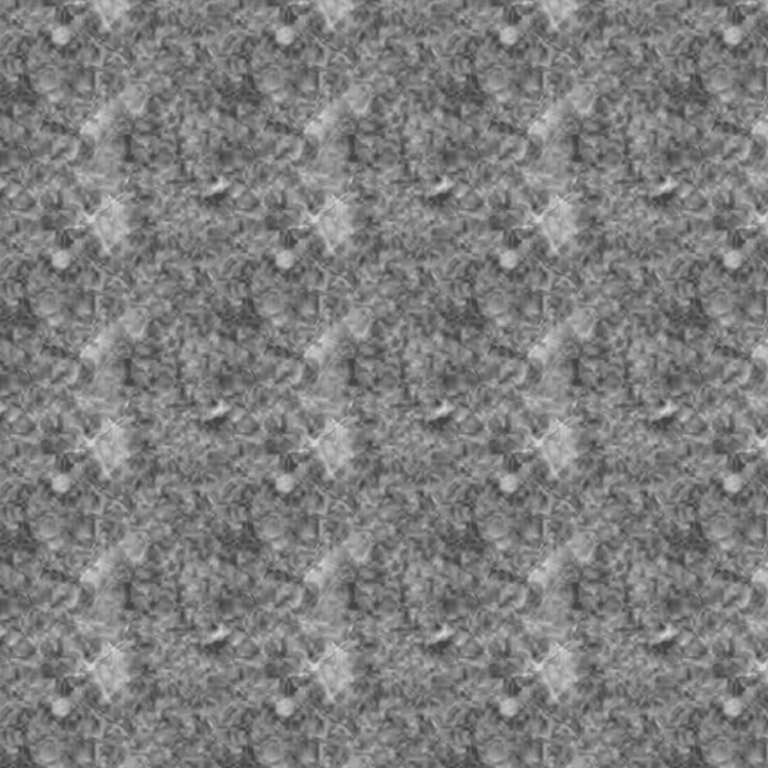
A WebGL 2 fragment shader for this texture:

```glsl
#version 300 es
precision highp float;

uniform vec2 u_resolution;
out vec4 fragColor;

// Soft light and dark patches: centre, radius, brightness
const vec4 PATCHES[12] = vec4[](
  vec4(0.60, 0.02, 0.075, 0.10), vec4(0.45, 0.82, 0.10, 0.10),
  vec4(0.545, 0.785, 0.05, -0.16), vec4(0.47, 0.66, 0.11, 0.12),
  vec4(0.50, 0.46, 0.12, 0.14), vec4(0.50, 0.35, 0.07, 0.08),
  vec4(0.27, 0.28, 0.055, 0.20), vec4(0.97, 0.59, 0.04, 0.18),
  vec4(0.95, 0.52, 0.06, -0.13), vec4(0.11, 0.03, 0.06, -0.12),
  vec4(0.83, 0.47, 0.09, 0.07), vec4(0.28, 0.12, 0.10, -0.05));

// Pale veins: start, end
const vec4 VEINS[11] = vec4[](
  vec4(0.32, 0.73, 0.38, 0.86), vec4(0.38, 0.86, 0.47, 0.94),
  vec4(0.33, 0.53, 0.41, 0.47), vec4(0.41, 0.47, 0.56, 0.58),
  vec4(0.56, 0.58, 0.58, 0.68), vec4(0.41, 0.47, 0.50, 0.28),
  vec4(0.20, 0.35, 0.27, 0.40), vec4(0.27, 0.40, 0.38, 0.43),
  vec4(0.70, 0.30, 0.73, 0.19), vec4(0.96, 0.29, 0.94, 0.19),
  vec4(0.92, 0.59, 1.02, 0.60));

float hash(vec2 p) {
  return fract(sin(dot(p, vec2(127.1, 311.7))) * 43758.5);
}

// Value noise that wraps after the given number of cells
float tileNoise(vec2 p, float cells) {
  p *= cells;
  vec2 i = floor(p), f = fract(p);
  f = f * f * (3.0 - 2.0 * f);
  vec2 a = mod(i, cells) + cells, b = mod(i + 1.0, cells) + cells;
  return mix(mix(hash(a), hash(vec2(b.x, a.y)), f.x),
             mix(hash(vec2(a.x, b.y)), hash(b), f.x), f.y);
}

// Shortest offset on the repeating tile
vec2 wrap(vec2 d) {
  return fract(d + 0.5) - 0.5;
}

float segmentDistance(vec2 p, vec4 s) {
  vec2 d = wrap(p - s.xy), e = s.zw - s.xy;
  return length(d - e * clamp(dot(d, e) / dot(e, e), 0.0, 1.0));
}

float ridge(vec2 p, float cells) {
  return pow(1.0 - abs(2.0 * tileNoise(p, cells) - 1.0), 6.0);
}

void main() {
  vec2 tile = gl_FragCoord.xy / u_resolution * 3.43;

  // Ragged outlines
  vec2 warp = vec2(tileNoise(tile, 13.0), tileNoise(tile + 0.37, 17.0)) - 0.5;
  vec2 fine = vec2(tileNoise(tile, 33.0), tileNoise(tile + 0.61, 35.0)) - 0.5;
  vec2 p = tile + warp * 0.06 + fine * 0.03;

  float patches = 0.0;
  for (int i = 0; i < 12; i++) {
    vec4 b = PATCHES[i];
    float d = length(wrap(p - b.xy)) / b.z;
    patches += b.w * (1.0 - smoothstep(0.4, 1.25, d));
  }

  float veins = 0.0;
  for (int i = 0; i < 11; i++) {
    float d = segmentDistance(tile + warp * 0.03 + fine * 0.015, VEINS[i]);
    veins = max(veins, 1.0 - smoothstep(0.002, 0.017, d));
  }

  // Mottled grain, calmer inside the pale patches
  vec2 g = tile + warp * 0.03;
  float grain = 0.11 * (tileNoise(g, 8.0) - 0.5)
              + 0.16 * (tileNoise(g + 0.21, 19.0) - 0.5)
              + 0.23 * (tileNoise(g + 0.43, 37.0) - 0.5)
              + 0.21 * (tileNoise(g + 0.77, 59.0) - 0.5);
  grain *= 1.0 - 1.8 * clamp(patches, 0.0, 0.2);

  // Faint web of random threads
  float threads = ridge(g + 0.13, 15.0) * tileNoise(tile + 0.5, 6.0);

  float grey = 0.468 + grain + patches + 0.11 * veins + 0.10 * threads;
  fragColor = vec4(vec3(clamp(grey, 0.27, 0.82)), 1.0);
}
```
